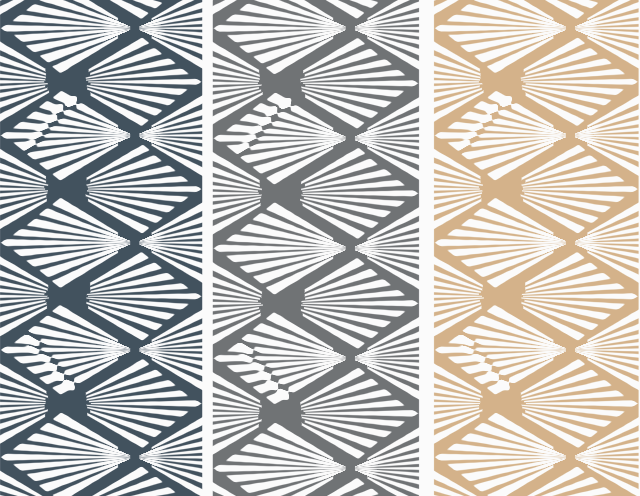
A Shadertoy shader for this pattern:

```glsl
const vec3 PAPER = vec3(0.985);
const vec3 NAVY = vec3(0.26, 0.32, 0.37);
const vec3 GRAY = vec3(0.44, 0.45, 0.46);
const vec3 TAN = vec3(0.83, 0.70, 0.54);

// Per strip, in canvas heights
const vec3 STRIP_LEFT = vec3(0.0, 0.429, 0.875);
const vec3 HALF_WIDTH = vec3(0.1359, 0.1386, 0.1375);
const vec3 HALF_HEIGHT = vec3(0.1081, 0.1109, 0.1081);
const vec3 ROW_ORIGIN = vec3(0.835, 0.832, 0.835);
const float STRIP_COLUMNS = 3.0;

// Fans, in half diamonds
const float RAY_STEP = 0.2;
const float OUTER_RAY = 4.0;
const float BROAD_DUTY = 0.66;
const float SLIM_DUTY = 0.56;
const float SOLID_START = 0.07;
const float HOLLOW_START = 0.31;
const float TIP_MARGIN = 0.06;
const float CORNER = 0.0035;
const float WOBBLE = 0.12;
const float CRACK_SLANT = 0.73;
const float CRACK_POS = 1.35;

float hash(vec2 p) {
    vec3 q = fract(p.xyx * vec3(0.1031, 0.1030, 0.0973));
    q += dot(q, q.yzx + 33.33);
    return fract((q.x + q.y) * q.z);
}

vec2 gradient(vec2 cell) {
    float a = 6.2832 * hash(cell);
    return vec2(cos(a), sin(a));
}

float gradientNoise(vec2 p) {
    vec2 i = floor(p), f = fract(p);
    vec2 w = f * f * f * (f * (f * 6.0 - 15.0) + 10.0);
    vec2 e = vec2(0.0, 1.0);
    float low = mix(dot(gradient(i), f), dot(gradient(i + e.yx), f - e.yx), w.x);
    float high = mix(dot(gradient(i + e), f - e), dot(gradient(i + e.yy), f - e.yy), w.x);
    return mix(low, high, w.y);
}

float roundedMax(float a, float b, float r) {
    vec2 d = vec2(a, b) + r;
    return length(max(d, 0.0)) + min(max(d.x, d.y), 0.0) - r;
}

float bump(float x, float width) {
    return exp(-x * x / (width * width));
}

// Signed distance to the rays; q is in half diamonds, size is one half diamond
float fanDistance(vec2 q, vec2 size) {
    // Nearest centre of the staggered diamond lattice
    vec2 ab = 2.0 * round(vec2(q.x + q.y, q.x - q.y) * 0.5);
    vec2 cell = 0.5 * vec2(ab.x + ab.y, ab.x - ab.y);
    vec2 local = q - cell;
    bool solid = mod(cell.x, 2.0) > 0.5;
    float u = max(cell.x < 1.5 ? 1.0 - local.x : 1.0 + local.x, 0.001);
    float v = local.y;

    // Rays meet the far edges of the diamond at even steps
    float slope = abs(v) / u;
    float t = sign(v) * 2.0 * slope / (1.0 + slope);
    float k = clamp(round(t / RAY_STEP), -OUTER_RAY, OUTER_RAY);
    float jitter = hash(cell + vec2(17.0, 31.0 + 7.0 * k)) - 0.5;
    bool broad = cell.x == 1.0;
    float halfRay = 0.5 * RAY_STEP * (broad ? BROAD_DUTY : SLIM_DUTY);
    halfRay *= 1.0 + WOBBLE * (jitter + gradientNoise(q * vec2(7.0, 11.0)));

    // Rays flow together near a solid apex
    float start = HOLLOW_START + 0.08 * jitter;
    if (solid) {
        bool outer = abs(k) == OUTER_RAY;
        float reach = (broad ? 0.62 : 0.48) + 0.15 * jitter;
        if (!outer) halfRay = mix(halfRay, 0.6 * RAY_STEP, 1.0 - smoothstep(0.22, reach, u));
        start = outer ? 0.25 : SOLID_START;
    }

    // Every second broad fan is cracked on a slant
    if (broad && mod(cell.y + 1.0, 4.0) < 0.5) {
        float side = mod(cell.y + 1.0, 8.0) < 0.5 ? 1.0 : -1.0;
        float across = u + side * CRACK_SLANT * v - CRACK_POS + 0.12 * jitter;
        halfRay *= 1.0 - 0.85 * bump(across, 0.045);
        halfRay += 0.2 * RAY_STEP * bump(across - 0.11, 0.06);
    }

    float spread = 2.0 * u / pow(2.0 - min(abs(t), 1.0), 2.0);
    float sideDist = (abs(t - k * RAY_STEP) - halfRay) * spread * size.y * 0.92;
    float margin = k == 0.0 ? 0.015 : TIP_MARGIN + 0.03 * jitter;
    float tipDist = (u + abs(v) - 2.0 + margin) * size.x * size.y / length(size);
    return max(roundedMax(sideDist, tipDist, CORNER), (start - u) * size.x);
}

void mainImage(out vec4 fragColor, in vec2 fragCoord) {
    vec2 p = fragCoord / iResolution.y;
    float aa = 0.75 / iResolution.y;
    vec3 color = PAPER;
    for (int i = 0; i < 3; i++) {
        vec2 size = vec2(HALF_WIDTH[i], HALF_HEIGHT[i]);
        vec2 q = (p - vec2(STRIP_LEFT[i], ROW_ORIGIN[i])) / size;
        vec3 ink = i == 0 ? NAVY : i == 1 ? GRAY : TAN;
        float middle = 0.5 * STRIP_COLUMNS;
        float edge = (abs(q.x - middle) - middle) * size.x;
        float inside = 1.0 - smoothstep(-aa, aa, edge);
        float inked = smoothstep(-aa, aa, fanDistance(q, size));
        color = mix(color, ink, inside * inked);
    }
    fragColor = vec4(color, 1.0);
}
```
